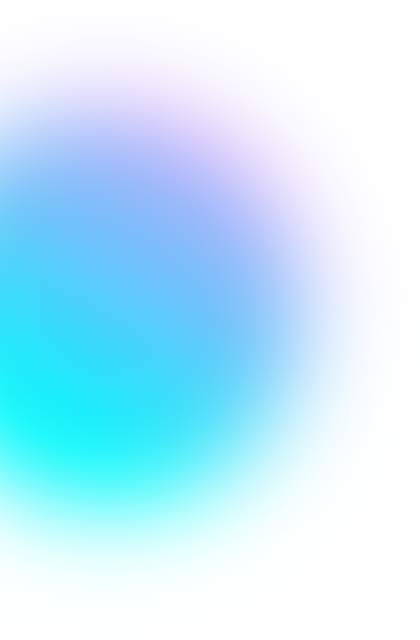
Give the GLSL for this background, as a Shadertoy shader.

```glsl
// A soft blurred disc on white, running from cyan through sky blue to violet.

const vec3 WHITE  = vec3(1.0);
const vec3 CYAN   = vec3(0.0, 0.97, 0.98);
const vec3 SKY    = vec3(0.42, 0.76, 0.98);
const vec3 VIOLET = vec3(0.74, 0.65, 0.98);

// Signed distance to a circle.
float circleDistance(vec2 p, vec2 center, float radius) {
    return length(p - center) - radius;
}

// Coverage of an edge blurred by a Gaussian of width sigma (tanh form of erf).
float blurredCoverage(float dist, float sigma) {
    float x = clamp(dist / sigma, -4.0, 4.0);
    return 0.5 - 0.5 * tanh(0.798 * (x + 0.0447 * x * x * x));
}

// Three-stop colour ramp along a distance s.
vec3 discRamp(float s, float start, float middle, float end) {
    float lower = clamp((s - start) / (middle - start), 0.0, 1.0);
    float upper = clamp((s - middle) / (end - middle), 0.0, 1.0);
    return mix(mix(CYAN, SKY, lower), VIOLET, upper);
}

void mainImage(out vec4 fragColor, in vec2 fragCoord) {
    // Canvas height is one unit; x is scaled to the reference aspect.
    const float ASPECT = 336.0 / 512.0;
    vec2 p = fragCoord / iResolution.xy * vec2(ASPECT, 1.0);

    // Slanted gradient, rising to the upper right.
    vec2 rampOrigin = vec2(0.128, 0.333);
    vec2 rampDirection = normalize(vec2(0.51, 0.86));
    float s = dot(p - rampOrigin, rampDirection);
    vec3 discColor = discRamp(s, -0.038, 0.25, 0.5);

    // Disc with a wide, feathered edge.
    float dist = circleDistance(p, vec2(0.167, 0.522), 0.305);
    float coverage = blurredCoverage(dist, 0.074);

    fragColor = vec4(mix(WHITE, discColor, coverage), 1.0);
}
```
